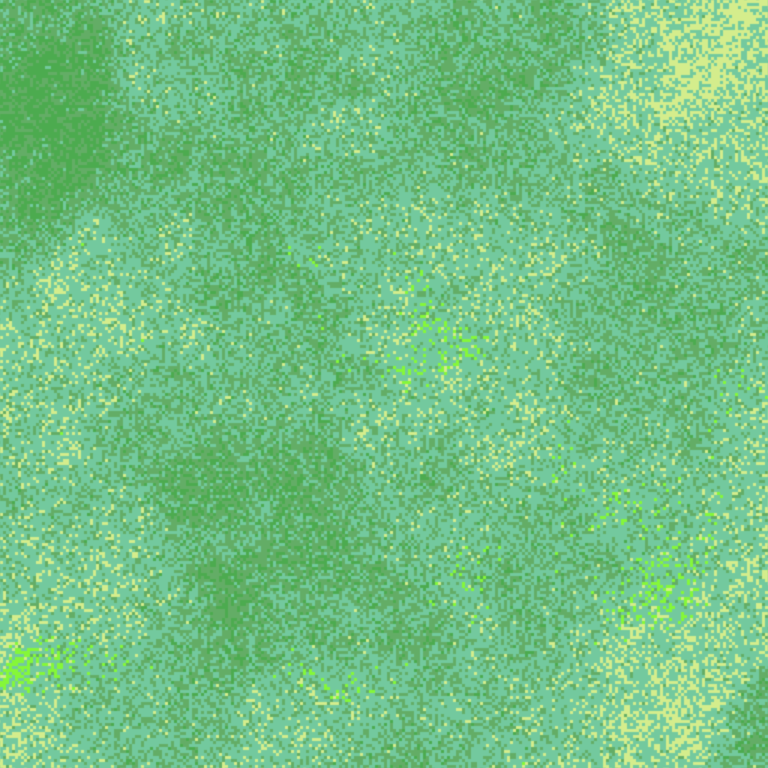
A WebGL 1 fragment shader for this texture:

```glsl
precision highp float;
// Mottled green and teal ground with fine square grains, pale flecks and lime streaks.
uniform vec2 u_resolution;

const float GRAINS = 256.0; // grains across the canvas
const vec3 DEEP_GREEN = vec3(0.30, 0.67, 0.31);
const vec3 MOSS = vec3(0.39, 0.68, 0.40);
const vec3 TEAL = vec3(0.45, 0.79, 0.62);
const vec3 STRAW = vec3(0.83, 0.93, 0.55);
const vec3 LIME = vec3(0.52, 0.97, 0.22);

float hash(vec2 p) {
  vec3 q = fract(p.xyx * 0.1031);
  q += dot(q, q.yzx + 33.33);
  return fract((q.x + q.y) * q.z);
}

float valueNoise(vec2 p) {
  vec2 cell = floor(p);
  vec2 f = fract(p);
  f = f * f * (3.0 - 2.0 * f);
  float low = mix(hash(cell), hash(cell + vec2(1.0, 0.0)), f.x);
  float high = mix(hash(cell + vec2(0.0, 1.0)), hash(cell + 1.0), f.x);
  return mix(low, high, f.y);
}

// Layered noise centred on zero
float cloud(vec2 p, float decay) {
  float sum = 0.0;
  float total = 0.0;
  float weight = 1.0;
  for (int i = 0; i < 6; i++) {
    sum += weight * (valueNoise(p) - 0.5);
    total += weight;
    weight *= decay;
    p = mat2(1.6, 1.2, -1.2, 1.6) * p + 17.3;
  }
  return sum / total;
}

// Soft tilted ellipse, 1 in the middle and 0 outside
float softPatch(vec2 p, vec2 centre, vec2 radius, float tilt) {
  vec2 d = p - centre;
  float c = cos(tilt);
  float s = sin(tilt);
  d = vec2(c * d.x + s * d.y, c * d.y - s * d.x) / radius;
  return 1.0 - smoothstep(0.45, 1.1, length(d));
}

// Chance that a bright grain is lime: thin winding bands, broken up
float limeChance(vec2 p) {
  float ridge = abs(cloud(p * 2.6 + 41.0, 0.4));
  float band = 1.0 - smoothstep(0.015, 0.06, ridge);
  float gaps = smoothstep(0.46, 0.62, valueNoise(p * 4.0 + 7.7));
  return 0.8 * band * gaps;
}

vec3 grainColor(vec2 cell) {
  vec2 p = (cell + 0.5) / GRAINS;
  float field = 3.0 * cloud(p * 3.2 + 5.0, 0.65);
  float shade = softPatch(p, vec2(0.03, 0.82), vec2(0.13, 0.27), -0.35)
              + softPatch(p, vec2(1.0, 0.07), vec2(0.06, 0.13), -0.7);
  float grain = hash(cell + 11.0) + hash(cell + 373.0) - 1.0;
  float tone = field + grain - 0.85 * shade;

  // Tone bands from shadow to highlight
  vec3 color = mix(DEEP_GREEN, MOSS, step(-0.82, tone));
  color = mix(color, TEAL, step(-0.22, tone));
  float isLime = step(hash(cell + 719.0), limeChance(p));
  return mix(color, mix(STRAW, LIME, isLime), step(0.64, tone));
}

void main() {
  vec2 uv = gl_FragCoord.xy / u_resolution;
  vec2 p = uv * GRAINS - 0.5;
  vec2 cell = floor(p);
  // Blend only near the borders between grains
  vec2 f = smoothstep(0.15, 0.85, fract(p));
  vec3 low = mix(grainColor(cell), grainColor(cell + vec2(1.0, 0.0)), f.x);
  vec3 high = mix(grainColor(cell + vec2(0.0, 1.0)), grainColor(cell + 1.0), f.x);
  gl_FragColor = vec4(mix(low, high, f.y), 1.0);
}
```
